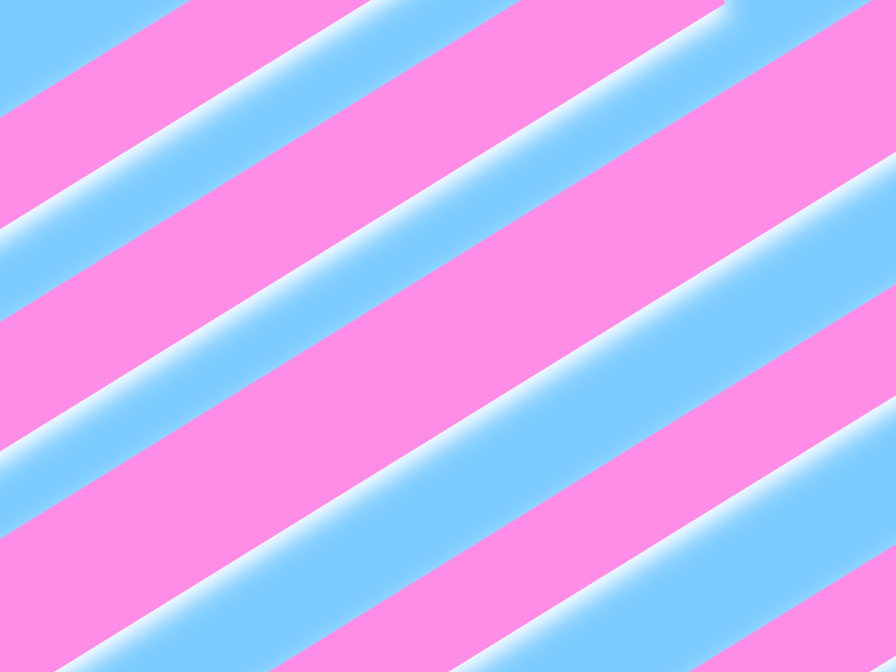
A WebGL 2 fragment shader for this pattern:

```glsl
#version 300 es
precision highp float;
// Slanted pink bars of uneven width on sky blue, each casting a soft white glow below it.

uniform vec2 u_resolution;
out vec4 fragColor;

const vec3 SKY  = vec3(0.49, 0.80, 1.00);
const vec3 PINK = vec3(1.00, 0.55, 0.90);
const vec3 GLOW = vec3(1.00, 1.00, 1.00);

// Lengths are in canvas heights, measured from the top left corner.
const float SLOPE       = 0.618;   // rise of the bars per unit across
const float GLOW_SIGMA  = 0.0165;  // softness of the glow
const float GLOW_OFFSET = 0.0165;  // shift of the glow below its bar
const float BAR_START   = -2.0;    // left ends, far off the canvas

// Each bar: upper edge, lower edge, right end.
const int BAR_COUNT = 5;
const vec3 BARS[BAR_COUNT] = vec3[BAR_COUNT](
    vec3(0.1492, 0.2902, 2.0),
    vec3(0.4076, 0.5716, 0.916),
    vec3(0.6823, 0.8929, 2.0),
    vec3(1.0607, 1.2013, 2.0),
    vec3(1.3898, 1.5308, 2.0));

// Close approximation of the normal cumulative distribution.
float gaussianStep(float x) {
    x = clamp(x, -4.0, 4.0);
    return 1.0 / (1.0 + exp(-1.5976 * x - 0.0706 * x * x * x));
}

// Coverage of the interval lo..hi after a Gaussian blur.
float blurredSpan(float x, float lo, float hi) {
    return gaussianStep((x - lo) / GLOW_SIGMA) * gaussianStep((hi - x) / GLOW_SIGMA);
}

// Coverage of the interval lo..hi with edges one pixel wide.
float sharpSpan(float x, float lo, float hi, float pixel) {
    return clamp(min(x - lo, hi - x) / pixel + 0.5, 0.0, 1.0);
}

void main() {
    float pixel = 1.0 / u_resolution.y;
    vec2 p = gl_FragCoord.xy * pixel;
    p.y = 1.0 - p.y;

    // Rotated frame: along the bars and across them, downward.
    vec2 dir = normalize(vec2(1.0, -SLOPE));
    float along  = dot(p, dir);
    float across = dot(p, vec2(-dir.y, dir.x));

    float uncovered = 1.0;
    float pinkCover = 0.0;
    for (int i = 0; i < BAR_COUNT; i++) {
        vec3 bar = BARS[i];
        float glow = blurredSpan(across - GLOW_OFFSET, bar.x, bar.y)
                   * blurredSpan(along, BAR_START, bar.z);
        uncovered *= 1.0 - glow;
        float body = sharpSpan(across, bar.x, bar.y, pixel)
                   * sharpSpan(along, BAR_START, bar.z, pixel);
        pinkCover = max(pinkCover, body);
    }

    // Glow over the sky, bars over the glow.
    vec3 color = mix(GLOW, SKY, uncovered);
    color = mix(color, PINK, pinkCover);
    fragColor = vec4(color, 1.0);
}
```
